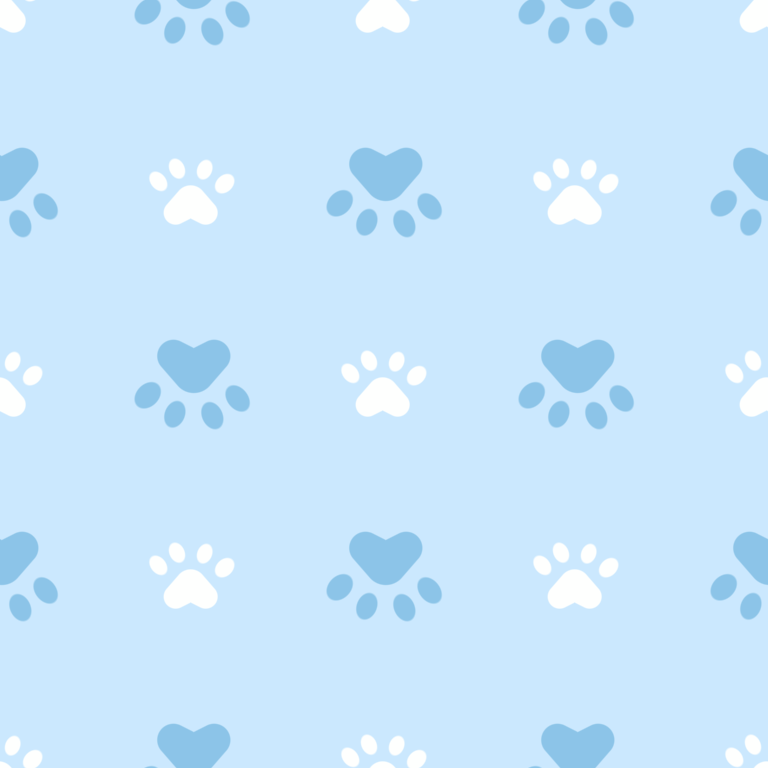
Reproduce this pattern procedurally as a three.js fragment shader.

```glsl
// Checkerboard of small white paw prints and larger upside-down blue ones on pale blue.
varying vec2 vUv;

const float CELLS = 4.0;          // paws across and down
const float PAW_UNITS = 2.88;     // paw drawing units per cell
const float BLUE_SCALE = 1.355;   // blue paw size relative to white
const float EDGE = 0.0012;        // half width of the soft edge, in canvas units

const vec3 BACKGROUND = vec3(0.795, 0.91, 0.995);
const vec3 BLUE = vec3(0.55, 0.77, 0.91);
const vec3 WHITE = vec3(0.995, 1.0, 0.995);

// Approximate distance to an ellipse whose long axis leans from the vertical.
float toe(vec2 p, vec2 center, vec2 radii, float lean) {
  float c = cos(lean), s = sin(lean);
  vec2 q = p - center;
  q = vec2(c * q.x - s * q.y, s * q.x + c * q.y);
  return (length(q / radii) - 1.0) * min(radii.x, radii.y);
}

// Distance to the hull of two circles.
float roundCone(vec2 p, vec2 a, vec2 b, float ra, float rb) {
  float h = length(b - a);
  vec2 axis = (b - a) / h;
  vec2 q = vec2(abs(dot(p - a, vec2(-axis.y, axis.x))), dot(p - a, axis));
  float s = (ra - rb) / h;
  float c = sqrt(1.0 - s * s);
  float k = dot(q, vec2(-s, c));
  if (k < 0.0) return length(q) - ra;
  if (k > c * h) return length(q - vec2(0.0, h)) - rb;
  return dot(q, vec2(c, s)) - ra;
}

// Upside-down heart: a dome joined to two mirrored lobes.
float pad(vec2 p) {
  p.x = abs(p.x + 0.02);
  return roundCone(p, vec2(0.0, -0.135), vec2(0.225, -0.31), 0.235, 0.18);
}

float paw(vec2 p) {
  float d = pad(p);
  d = min(d, toe(p, vec2(-0.505, 0.16), vec2(0.114, 0.162), -0.67));
  d = min(d, toe(p, vec2(-0.225, 0.35), vec2(0.113, 0.157), -0.44));
  d = min(d, toe(p, vec2(0.19, 0.335), vec2(0.111, 0.152), 0.38));
  return min(d, toe(p, vec2(0.49, 0.125), vec2(0.123, 0.165), 0.78));
}

void main() {
  // Nearest lattice point and its place on the checkerboard
  vec2 grid = vUv * CELLS;
  vec2 cell = floor(grid + 0.5);
  float isBlue = mod(cell.x + cell.y, 2.0);

  // Blue paws are enlarged and turned by half a circle
  float scale = mix(1.0, -BLUE_SCALE, isBlue);
  vec2 p = (grid - cell) * PAW_UNITS / scale;
  float d = paw(p) * abs(scale) / (CELLS * PAW_UNITS);

  float cover = 1.0 - smoothstep(-EDGE, EDGE, d);
  gl_FragColor = vec4(mix(BACKGROUND, mix(WHITE, BLUE, isBlue), cover), 1.0);
}
```
